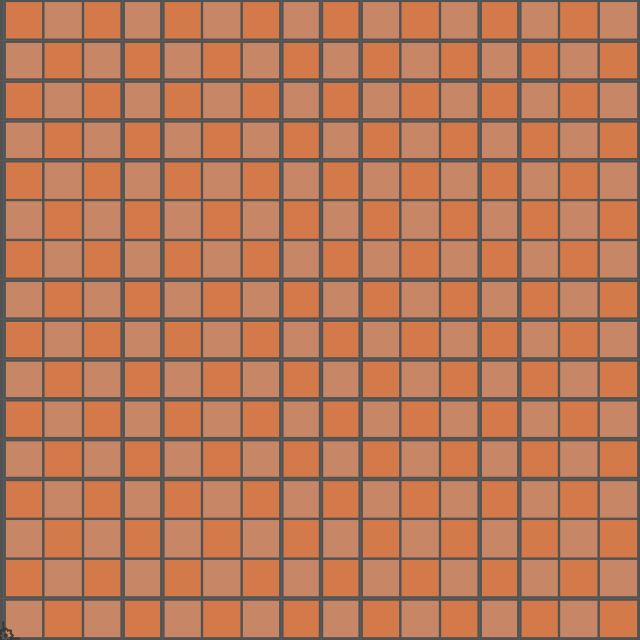
Reproduce this pattern procedurally as a Shadertoy shader.

```glsl
const float CELLS = 16.0;
const vec2 GRID_ORIGIN = vec2(0.0057, 0.0026);
const vec2 GRID_PITCH = vec2(0.06198, 0.06225);

const vec3 TERRACOTTA = vec3(0.83, 0.48, 0.29);
const vec3 CLAY = vec3(0.78, 0.53, 0.40);
const vec3 GROUT = vec3(0.32);
const vec3 GROUT_CORE = vec3(0.365);
const vec3 SOOT = vec3(0.20, 0.19, 0.19);

// Bit k is set where joint k is wide
const int WIDE_COLUMNS = 0x3399;
const int WIDE_ROWS = 0xF3F2;
const float THIN_HALF = 0.0019;
const float WIDE_HALF = 0.0035;
const float CORE_HALF = 0.0007;

float cover(float dist, float aa) {
    return 1.0 - smoothstep(-0.5 * aa, 0.5 * aa, dist);
}

// Coverage of the joints along one axis: x is the joint, y its pale core
vec2 joints(float cell, float pitch, int wideMask, float aa) {
    float k = clamp(floor(cell + 0.5), 0.0, CELLS);
    float wide = float((wideMask >> int(k)) & 1);
    float dist = abs(cell - k) * pitch;
    float outside = min(cell, CELLS - cell) * pitch;
    float edge = min(dist - mix(THIN_HALF, WIDE_HALF, wide), outside);
    return vec2(cover(edge, aa), wide * cover(dist - CORE_HALF, aa));
}

float segmentDist(vec2 p, vec2 a, vec2 b) {
    vec2 ab = b - a;
    return length(p - a - ab * clamp(dot(p - a, ab) / dot(ab, ab), 0.0, 1.0));
}

// Scalloped ring with a hub and two short arms
float rosetteDist(vec2 p, float radius) {
    float scallop = 0.12 * radius * cos(8.0 * atan(p.y, p.x));
    float ring = abs(length(p) - radius - scallop) - 0.22 * radius;
    float hub = length(p) - 0.35 * radius;
    float arms = min(segmentDist(p, vec2(radius, -0.5 * radius), vec2(2.2, -0.5) * radius),
                     segmentDist(p, vec2(-0.4 * radius, radius), vec2(-0.4, 2.2) * radius));
    return min(min(ring, hub), arms - 0.15 * radius);
}

void mainImage(out vec4 fragColor, in vec2 fragCoord) {
    vec2 uv = fragCoord / iResolution.y;
    float aa = 1.3 / iResolution.y;
    vec2 cell = (uv - GRID_ORIGIN) / GRID_PITCH;

    // Checkered tiles
    vec2 id = floor(cell);
    vec3 color = mix(CLAY, TERRACOTTA, mod(id.x + id.y, 2.0));

    // Uneven grout
    vec2 columns = joints(cell.x, GRID_PITCH.x, WIDE_COLUMNS, aa);
    vec2 rows = joints(cell.y, GRID_PITCH.y, WIDE_ROWS, aa);
    vec2 joint = max(columns, rows);
    color = mix(color, mix(GROUT, GROUT_CORE, joint.y), joint.x);

    // Corner rosette
    float rosette = rosetteDist(uv - vec2(0.009, 0.007), 0.0095);
    color = mix(color, SOOT, 0.85 * cover(rosette, aa));

    fragColor = vec4(color, 1.0);
}
```
